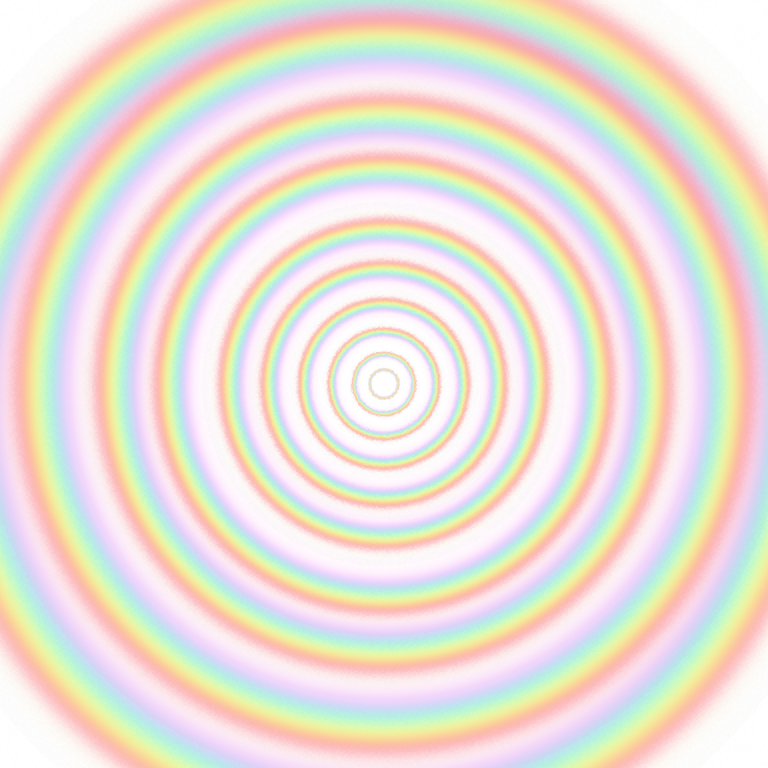
Reproduce this background procedurally as a Shadertoy shader.

```glsl
// Draws concentric pastel rainbow rings receding to the centre of a white field.

float hash(vec2 p) {
    return fract(sin(dot(p, vec2(127.1, 311.7))) * 43758.5453);
}

// Soft dip around a centre, widened and weakened when smaller than a pixel.
float dip(float x, float centre, float width, float blur) {
    float wide = sqrt(width * width + blur * blur);
    float d = (x - centre) / wide;
    return width / wide * exp(-d * d);
}

// Light taken away by one ring; q is the distance relative to its radius.
vec3 absorption(float q, float blur) {
    vec3 absorbed = vec3(
        0.28 * dip(q, 0.915, 0.036, blur),
        0.25 * dip(q, 1.0, 0.033, blur) + 0.16 * dip(q, 0.88, 0.036, blur),
        0.39 * dip(q, 0.972, 0.052, blur));

    // Pink haze on the inner side
    absorbed += vec3(0.002, 0.025, 0.01) * dip(q, 0.815, 0.05, blur);

    // Barely visible rim outside the red band
    float rim = smoothstep(0.94, 1.0, q)
              * (1.0 - smoothstep(1.115 - blur, 1.115 + blur, q));
    return absorbed + 0.01 * rim;
}

void mainImage(out vec4 fragColor, in vec2 fragCoord) {
    float scale = min(iResolution.x, iResolution.y);
    vec2 p = (fragCoord - 0.5 * iResolution.xy) / scale;
    float pixel = 1.0 / scale;

    // Fine grain shakes the radius slightly
    float grain = hash(floor(p * 384.0)) - 0.5;

    float radii[10] = float[10](0.0195, 0.041, 0.072, 0.110, 0.158,
                                0.212, 0.295, 0.370, 0.474, 0.570);
    vec3 color = vec3(1.0);

    // From the outermost ring inwards, nearer layers veil those below
    for (int i = 9; i >= 0; i--) {
        // The outermost ring hangs a little low and left
        vec2 centre = i == 9 ? vec2(-0.007, -0.021) : vec2(0.0);
        float q = (length(p - centre) + 0.0014 * grain) / radii[i];
        float blur = 0.7 * pixel / radii[i];
        float veil = 0.65 * smoothstep(0.80, 0.90, q)
                   * (1.0 - smoothstep(0.99, 1.07, q));
        color = mix(color, vec3(1.0), veil) - absorption(q, blur);
    }

    fragColor = vec4(clamp(color + 0.008 * grain, 0.0, 1.0), 1.0);
}
```
